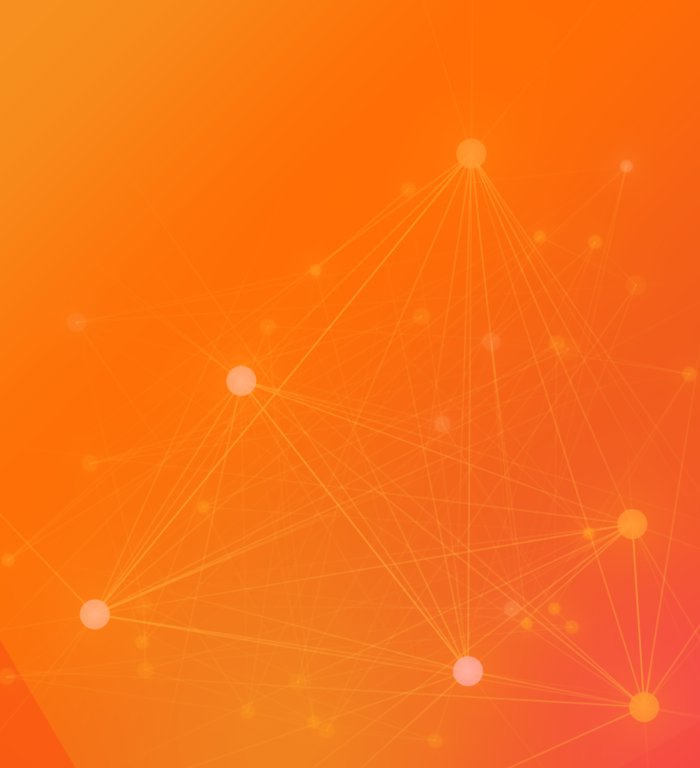
Give the GLSL for this background, as a WebGL 2 fragment shader.

```glsl
#version 300 es
precision highp float;
// Glowing network of nodes and thin rays over a warm orange gradient.

uniform vec2 u_resolution;
out vec4 fragColor;

const int HUBS = 6;
const int RAYS = 11;
const int NODES = 32;

vec2 hash(float n) {
    vec2 q = fract(n * vec2(0.1031, 0.1137) + vec2(0.37, 0.71));
    q += dot(q, q.yx + 33.33);
    return fract((q.xx + q.yx) * q.yx * 7.31);
}

// Hubs swing from side to side while sinking towards the bottom edge
vec2 hubPosition(int index) {
    float i = float(index);
    return vec2(0.5 + 0.385 * sin(0.3 + i * (3.2 + 0.145 * i)), 0.8 * pow(0.63, i));
}

vec2 nodePosition(int index) {
    return vec2(0.0, 0.03) + hash(float(index) * 3.7 + 11.0) * vec2(0.91, 0.77);
}

// Thin line from a to b that fades out towards b
float ray(vec2 p, vec2 a, vec2 b, float width) {
    vec2 d = b - a;
    float t = clamp(dot(p - a, d) / dot(d, d), 0.0, 1.0);
    return (1.0 - smoothstep(0.0, width, length(p - a - d * t))) * (1.0 - t);
}

float disc(float dist, float radius, float soft) {
    return 1.0 - smoothstep(radius - soft, radius + soft, dist);
}

vec3 background(vec2 p, float pixel) {
    float diagonal = p.x + 1.0 - p.y;
    vec3 color = vec3(1.0, 0.425, 0.02);
    color = mix(color, vec3(0.965, 0.56, 0.12), 1.0 - smoothstep(0.05, 0.7, diagonal));
    color = mix(color, vec3(0.945, 0.36, 0.11), smoothstep(0.75, 1.4, diagonal));

    // Amber pool below, pink corner at the right
    vec2 amber = (p - vec2(0.37, 0.02)) / vec2(0.30, 0.34);
    color = mix(color, vec3(0.945, 0.52, 0.12), 0.9 * exp(-dot(amber, amber)));
    vec2 pink = (p - vec2(0.94, 0.06)) / vec2(0.27, 0.25);
    color = mix(color, vec3(0.965, 0.29, 0.31), 0.95 * exp(-dot(pink, pink)));

    // Flat facets in the lower corners
    float leftFacet = (0.167 - 1.7 * p.x - p.y) / 1.97;
    float rightFacet = (0.577 * (p.x - 0.807) - p.y) / 1.15;
    color = mix(color, vec3(0.98, 0.34, 0.07), 0.8 * smoothstep(-pixel, pixel, leftFacet));
    return mix(color, vec3(0.96, 0.27, 0.26), 0.7 * smoothstep(-pixel, pixel, rightFacet));
}

void main() {
    vec2 p = gl_FragCoord.xy / u_resolution.y;
    float pixel = 1.0 / u_resolution.y;
    float lineWidth = 0.001 + pixel;
    vec3 color = background(p, pixel);

    // Halos and rays of the hubs; the first three rays run through other hubs
    float glow = 0.0;
    float lines = 0.0;
    for (int i = 0; i < HUBS; i++) {
        vec2 hub = hubPosition(i);
        glow += 0.42 * exp(-24.0 * length(p - hub));
        for (int k = 0; k < RAYS; k++) {
            float seed = float(i * RAYS + k) + 1.0;
            vec2 target = vec2(-0.25, -0.25) + hash(seed * 1.9) * vec2(1.4, 1.1);
            if (k < 3) target = mix(hub, hubPosition((i + k + 1) % HUBS), 1.5);
            float strength = k < 3 ? 0.42 : 0.12 + 0.35 * hash(seed + 80.5).x;
            lines += strength * ray(p, hub, target, lineWidth);
        }
    }

    // Faint web between the small nodes
    for (int i = 0; i < NODES; i++) {
        vec2 node = nodePosition(i);
        for (int k = 0; k < 3; k++) {
            vec2 target = nodePosition((i * 5 + k * 7 + 3) % NODES);
            lines += 0.12 * ray(p, node, mix(node, target, 1.2), lineWidth);
        }
    }
    color = mix(color, vec3(1.0, 0.57, 0.09), min(glow, 0.6));
    color = mix(color, vec3(1.0, 0.68, 0.22), min(lines, 0.55));

    // Small nodes: the wider, the fainter
    for (int i = 0; i < NODES; i++) {
        vec2 trait = hash(float(i) * 2.3 + 57.0);
        float dist = length(p - nodePosition(i));
        float radius = 0.0075 + 0.007 * trait.x * trait.x;
        float opacity = mix(0.5, 0.1, trait.x);
        vec3 tint = mix(vec3(1.0, 0.62, 0.12), vec3(1.0, 0.66, 0.42), step(0.85, trait.y));
        color = mix(color, tint, 0.5 * opacity * exp(-65.0 * dist));
        color = mix(color, tint, opacity * disc(dist, radius, pixel + 0.001));
    }

    // Hub discs, from orange to pale pink
    for (int i = 0; i < HUBS; i++) {
        float dist = length(p - hubPosition(i));
        float pale = (i == 1 || i == 3 || i == 4) ? 1.0 : 0.0;
        vec3 tint = mix(vec3(1.0, 0.60, 0.20), vec3(1.0, 0.69, 0.52), pale);
        tint.b += i == 4 ? 0.14 : 0.0;
        float core = 0.92 - 0.2 * smoothstep(0.0, 0.02, dist);
        color = mix(color, tint, core * disc(dist, 0.0195, pixel));
    }

    fragColor = vec4(color, 1.0);
}
```
